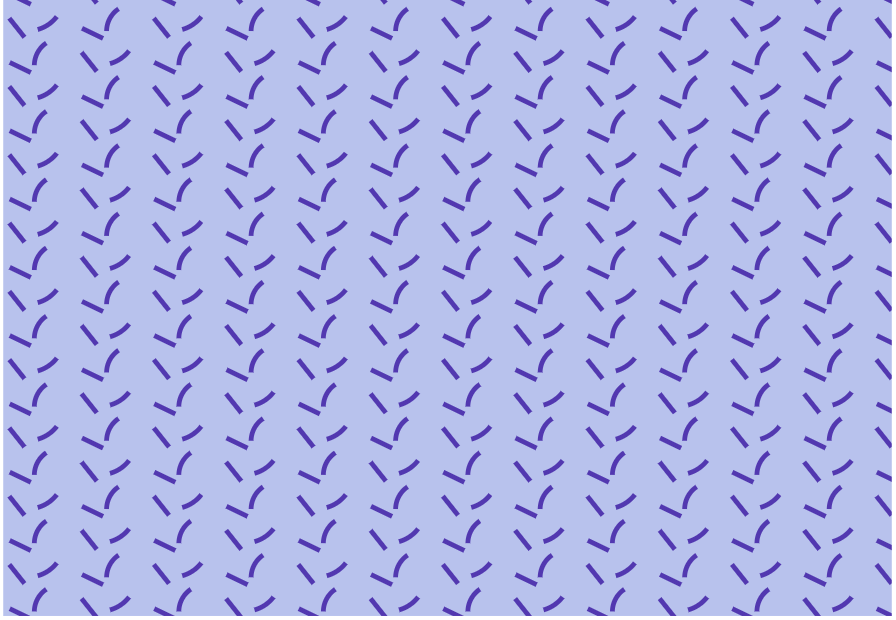
Reproduce this pattern procedurally as a WebGL 1 fragment shader.

```glsl
precision mediump float;

uniform vec2 u_resolution;

#define COLUMNS 12.4
#define ROW_PERIOD 0.945
#define ORIGIN vec2(0.129, 0.252)
#define HALF_STROKE 0.033
#define MARGIN_LEFT 0.0036
#define MARGIN_RIGHT 0.0047
#define MARGIN_BOTTOM 0.0045
#define GROUND vec3(0.72, 0.76, 0.93)
#define INK vec3(0.32, 0.22, 0.69)
#define PAPER vec3(1.0)

// Coordinates along and across the chord from a to b, centred on it.
vec2 chordFrame(vec2 p, vec2 a, vec2 b) {
  vec2 along = normalize(b - a);
  vec2 q = p - 0.5 * (a + b);
  return vec2(dot(q, along), dot(q, vec2(-along.y, along.x)));
}

// Straight stroke with square ends.
float bar(vec2 p, vec2 a, vec2 b) {
  vec2 q = abs(chordFrame(p, a, b)) - vec2(0.5 * distance(a, b), HALF_STROKE);
  return max(q.x, q.y);
}

// Circular stroke bulging by sag to the positive side, cut along its radii.
float arc(vec2 p, vec2 a, vec2 b, float sag) {
  float h = 0.5 * distance(a, b);
  float radius = (h * h + sag * sag) / (2.0 * sag);
  float drop = radius - sag;
  vec2 q = chordFrame(p, a, b);
  q = vec2(abs(q.x), q.y + drop);
  float cap = dot(q, vec2(drop, -h) / radius);
  return max(abs(length(q) - radius) - HALF_STROKE, cap);
}

// The four strokes of one repeat, with y pointing down.
float motif(vec2 p) {
  float d = bar(p, vec2(0.0), vec2(0.21, 0.264));
  d = min(d, arc(p, vec2(0.393, 0.156), vec2(0.657, -0.022), 0.026));
  d = min(d, bar(p, vec2(0.006, -0.333), vec2(0.297, -0.193)));
  return min(d, arc(p, vec2(0.512, -0.602), vec2(0.346, -0.295), 0.043));
}

// Columns of motifs, every second one shifted by half a period.
float staggeredColumns(vec2 p) {
  p -= ORIGIN;
  float column = floor(p.x + 0.16);
  p.x -= column;
  p.y += 0.5 * ROW_PERIOD * mod(column, 2.0);
  p.y = mod(p.y + 0.64, ROW_PERIOD) - 0.64;
  return motif(p);
}

float coverage(float d, float pixel) {
  return clamp(0.5 - d / pixel, 0.0, 1.0);
}

void main() {
  // Canvas widths, measured from the top left corner.
  vec2 uv = vec2(gl_FragCoord.x, u_resolution.y - gl_FragCoord.y) / u_resolution.x;
  float pixel = 1.0 / u_resolution.x;
  float height = u_resolution.y / u_resolution.x;

  float strokes = staggeredColumns(uv * COLUMNS);
  vec3 color = mix(GROUND, INK, coverage(strokes, pixel * COLUMNS));

  // Bare paper along the left, right and bottom edges.
  float sides = max(MARGIN_LEFT - uv.x, uv.x - 1.0 + MARGIN_RIGHT);
  float sheet = max(sides, uv.y - height + MARGIN_BOTTOM);
  color = mix(PAPER, color, coverage(sheet, pixel));

  gl_FragColor = vec4(color, 1.0);
}
```
